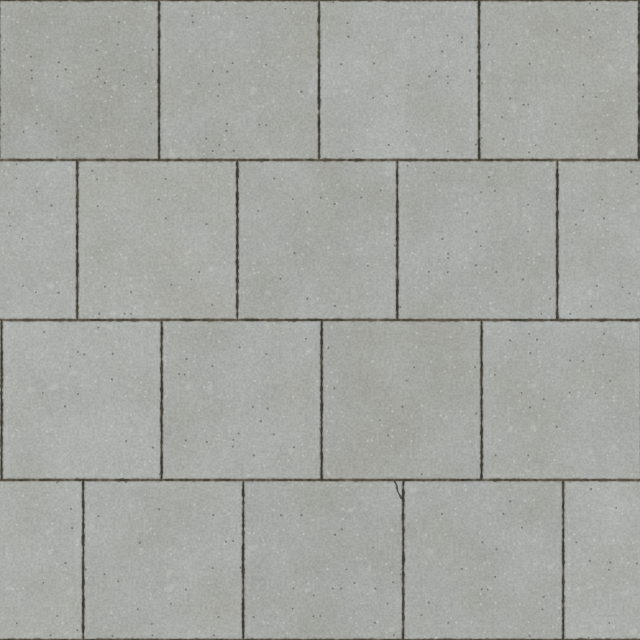
A Shadertoy shader for this texture:

```glsl
// Square concrete paving slabs in a running bond: four rows of four, every other
// row moved by about half a slab. Thin rough joints come from edge distances;
// the concrete surface is layered gradient noise with scattered specks and pits.

const float TILES = 4.0;                       // slabs across and down
const float ROW_SHIFT[4] = float[4](0.520, 0.010, 0.483, -0.006); // bottom row first
const float JOINT_HALF = 0.0015;               // half width of the open joint
const float JOINT_WOBBLE = 0.0012;             // roughness of the slab edges
const float EDGE_SOIL = 0.0028;                // reach of dirt beside the joint
const float BEVEL_POS = 0.0085;                // pale worn line inside the edge
const float GRAIN = 0.050;
const float MOTTLE = 0.030;
const float TILE_VARIATION = 0.026;

const vec3 WARM_GREY  = vec3(0.642, 0.648, 0.622);
const vec3 COOL_GREY  = vec3(0.668, 0.676, 0.668);
const vec3 PALE_SPECK = vec3(0.770, 0.775, 0.745);
const vec3 DARK_PIT   = vec3(0.400, 0.400, 0.375);
const vec3 SOIL       = vec3(0.470, 0.460, 0.420);
const vec3 JOINT_DARK = vec3(0.200, 0.200, 0.175);
const vec3 JOINT_MOSS = vec3(0.360, 0.335, 0.270);

vec3 hash3(vec2 p) {
    vec3 q = fract(vec3(p.xyx) * vec3(0.1031, 0.1030, 0.0973));
    q += dot(q, q.yxz + 33.33);
    return fract((q.xxy + q.yzz) * q.zyx);
}

float corner(vec2 cell, vec2 offset, float period) {
    float angle = 6.28318 * hash3(mod(cell, period) + period).x;
    return dot(vec2(cos(angle), sin(angle)), offset);
}

// Gradient noise, repeating once per canvas; "period" is the number of cells.
float noise(vec2 uv, float period) {
    vec2 p = uv * period, i = floor(p), f = p - i;
    vec2 u = f * f * f * (f * (f * 6.0 - 15.0) + 10.0);
    vec2 e = vec2(1.0, 0.0);
    return mix(mix(corner(i, f, period), corner(i + e, f - e, period), u.x),
               mix(corner(i + e.yx, f - e.yx, period),
                   corner(i + e.xx, f - e.xx, period), u.x), u.y);
}

// Soft round spots, at most one in each cell of a grid.
float spots(vec2 uv, float cells, float density, float radius, float px) {
    vec2 p = uv * cells, i = floor(p);
    vec3 h = hash3(mod(i, cells) + cells * 1.7);
    vec2 centre = 0.3 + 0.4 * h.xy;
    float size = radius * (0.5 + 0.5 * h.x);
    float d = length(p - i - centre) / cells;
    return step(h.z, density) * (1.0 - smoothstep(size * 0.4, size + px, d));
}

float segment(vec2 p, vec2 a, vec2 b) {
    vec2 ab = b - a;
    return length(p - a - ab * clamp(dot(p - a, ab) / dot(ab, ab), 0.0, 1.0));
}

void mainImage(out vec4 fragColor, in vec2 fragCoord) {
    vec2 uv = fragCoord / iResolution.y;
    float px = 1.0 / iResolution.y;

    // Slab layout
    vec2 grid = uv * TILES;
    float row = mod(floor(grid.y), TILES);
    grid.x -= ROW_SHIFT[int(row)];
    vec2 tile = mod(floor(grid), TILES);
    vec2 edge = (0.5 - abs(fract(grid) - 0.5)) / TILES;
    vec3 tileRand = hash3(tile + 7.0);

    // Concrete: tone of each slab, cloudy stains and fine grain
    float cloud = noise(uv, 9.0) + 0.6 * noise(uv + 0.37, 23.0);
    float coolness = 0.5 + 0.9 * cloud + 0.6 * (tileRand.x - 0.5);
    vec3 color = mix(WARM_GREY, COOL_GREY, clamp(coolness, 0.0, 1.0));
    color += TILE_VARIATION * (tileRand.y - 0.5);
    color += MOTTLE * (0.6 * noise(uv, 14.0) + 0.5 * noise(uv, 55.0));
    color += GRAIN * (noise(uv, 250.0) + 0.5 * noise(uv, 120.0));

    // Specks of pale aggregate, lime blooms and small open pits
    float bloom = spots(uv + 0.006 * noise(uv, 60.0), 32.0, 0.09, 0.0065, px);
    color = mix(color, PALE_SPECK, 0.38 * bloom);
    color = mix(color, PALE_SPECK, 0.65 * spots(uv, 130.0, 0.055, 0.0016, px));
    color = mix(color, DARK_PIT, 0.70 * spots(uv + 0.41, 95.0, 0.035, 0.0014, px));

    // Worn bevel: a broken pale line just inside the slab edge
    float nearest = min(edge.x, edge.y);
    float bevel = 1.0 - smoothstep(0.0, 0.003, abs(nearest - BEVEL_POS));
    color += 0.018 * bevel * smoothstep(-0.3, 0.4, noise(uv, 30.0));

    // Joints: upright ones are deep and dark, level ones are filled with soil
    vec2 rough = edge + JOINT_WOBBLE * (noise(uv, 170.0) + noise(uv + 0.2, 60.0));
    float gap = min(rough.x, rough.y);
    float level = smoothstep(-0.001, 0.001, rough.x - rough.y);
    float soil = 1.0 - smoothstep(JOINT_HALF, JOINT_HALF + EDGE_SOIL, gap);
    color = mix(color, SOIL, 0.65 * soil);
    float moss = clamp(0.12 + 0.45 * level + 0.9 * noise(uv, 45.0), 0.0, 1.0);
    float open = 1.0 - smoothstep(JOINT_HALF - 0.7 * px, JOINT_HALF + 0.7 * px, gap);
    color = mix(color, mix(JOINT_DARK, JOINT_MOSS, moss), 0.92 * open);

    // One short crack at a slab corner
    vec2 bent = uv + 0.002 * noise(uv, 110.0);
    float crack = min(segment(bent, vec2(0.617, 0.249), vec2(0.621, 0.233)),
                      segment(bent, vec2(0.621, 0.233), vec2(0.627, 0.222)));
    color = mix(color, JOINT_DARK, 0.7 * (1.0 - smoothstep(0.0004, 0.0008 + px, crack)));

    fragColor = vec4(color, 1.0);
}
```
